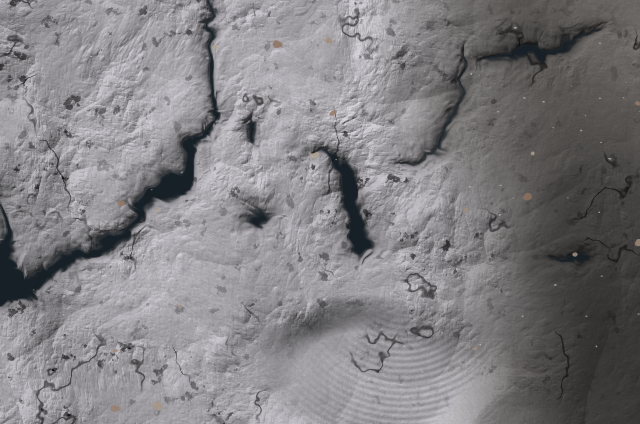
Reproduce this texture procedurally as a Shadertoy shader.

```glsl
// Cracked grey clay: a lumpy relief lit from the upper left, split by tapering
// noise-warped fissures, with a smooth pressed hollow, a brown shaded right side
// and scattered pale grit. Units: canvas height = 1.
#define LIGHT_DIR vec2(-0.6, 0.8)
#define RELIEF_GAIN 0.42
#define CLAY_BRIGHT 0.635
#define CLAY_SHADED 0.30
#define CRACK_COLOR vec3(0.09, 0.125, 0.15)
#define COOL_TINT vec3(1.0, 0.988, 1.018)
#define WARM_TINT vec3(1.03, 0.995, 0.97)
#define HOLLOW_CENTER vec2(0.86, 0.12)
#define HOLLOW_SIZE vec2(0.31, 0.18)

float hash(vec2 p) {
    return fract(sin(dot(p, vec2(127.1, 311.7))) * 43758.5453);
}

float noise(vec2 p) {
    vec2 i = floor(p), f = fract(p);
    f = f * f * f * (f * (f * 6.0 - 15.0) + 10.0);
    return mix(mix(hash(i), hash(i + vec2(1, 0)), f.x),
               mix(hash(i + vec2(0, 1)), hash(i + vec2(1, 1)), f.x), f.y);
}

const mat2 TURN = mat2(0.8, 0.6, -0.6, 0.8);

float fbm(vec2 p) {
    float sum = 0.0, amp = 0.5;
    for (int i = 0; i < 5; i++) {
        sum += amp * noise(p);
        p = TURN * p * 2.03 + 11.3;
        amp *= 0.5;
    }
    return sum / 0.97;
}

// Rounded lumps separated by creases
float lumps(vec2 p, float rough) {
    float sum = 0.0, amp = 0.06;
    for (int i = 0; i < 7; i++) {
        float n = noise(p);
        sum += amp * mix(n, abs(2.0 * n - 1.0), 0.55) * (i < 1 ? 1.0 : rough);
        p = TURN * p * 2.03 + 5.7;
        amp *= 0.51;
    }
    return sum;
}

// Signed distance to a segment whose half width runs from wa to wb
float taper(vec2 p, vec2 a, vec2 b, float wa, float wb) {
    vec2 ab = b - a;
    float t = clamp(dot(p - a, ab) / dot(ab, ab), 0.0, 1.0);
    return length(p - a - ab * t) - mix(wa, wb, t);
}

float cracks(vec2 p) {
    p += 0.05 * (vec2(noise(p * 9.0), noise(p * 9.0 + 31.0)) - 0.5);
    p += 0.026 * (vec2(noise(p * 31.0), noise(p * 31.0 + 17.0)) - 0.5);
    p += 0.010 * (vec2(noise(p * 85.0), noise(p * 85.0 + 53.0)) - 0.5);
    // Long fissure from the top edge to the left pool
    float d = taper(p, vec2(0.48, 1.02), vec2(0.49, 0.84), 0.005, 0.008);
    d = min(d, taper(p, vec2(0.49, 0.84), vec2(0.515, 0.725), 0.008, 0.010));
    d = min(d, taper(p, vec2(0.515, 0.725), vec2(0.39, 0.58), 0.006, 0.020));
    d = min(d, taper(p, vec2(0.39, 0.58), vec2(0.29, 0.45), 0.018, 0.008));
    d = min(d, taper(p, vec2(0.29, 0.45), vec2(0.08, 0.34), 0.012, 0.018));
    d = min(d, taper(p, vec2(0.07, 0.33), vec2(-0.03, 0.33), 0.025, 0.055));
    d = min(d, taper(p, vec2(0.0, 0.36), vec2(0.01, 0.51), 0.03, 0.004));
    // Central gap and its neighbours
    d = min(d, taper(p, vec2(0.74, 0.64), vec2(0.82, 0.57), 0.001, 0.014));
    d = min(d, taper(p, vec2(0.82, 0.58), vec2(0.85, 0.43), 0.018, 0.024));
    d = min(d, taper(p, vec2(0.615, 0.52), vec2(0.59, 0.47), 0.004, 0.014));
    d = min(d, taper(p, vec2(0.60, 0.73), vec2(0.61, 0.69), 0.004, 0.008));
    // Right-hand splits
    d = min(d, taper(p, vec2(1.11, 0.87), vec2(1.07, 0.68), 0.002, 0.006));
    d = min(d, taper(p, vec2(1.07, 0.68), vec2(0.96, 0.63), 0.005, 0.002));
    d = min(d, taper(p, vec2(1.15, 0.84), vec2(1.28, 0.88), 0.004, 0.019));
    d = min(d, taper(p, vec2(1.28, 0.88), vec2(1.43, 0.945), 0.010, 0.003));
    return min(d, taper(p, vec2(1.29, 0.37), vec2(1.37, 0.39), 0.004, 0.012));
}

float hollow(vec2 p) {
    float r = length((p - HOLLOW_CENTER) / HOLLOW_SIZE) + 0.35 * (noise(p * 6.0) - 0.5);
    return smoothstep(1.1, 0.6, r);
}

float relief(vec2 p, float rough) {
    vec2 q = p + 0.07 * (vec2(noise(p * 5.0), noise(p * 5.0 + 7.0)) - 0.5);
    float ridges = 0.0006 * sin(420.0 * length(p - vec2(0.95, 0.35)));
    return lumps(q * 3.2 + 2.0, rough) - 0.06 * hollow(p) + ridges * hollow(p)
         - 0.022 * exp(-max(cracks(p), 0.0) / 0.022);
}

// Sparse irregular grains: coverage in x, random value in y
vec2 grains(vec2 p, float cell, float share, float radius, float px) {
    vec2 id = floor(p / cell);
    float r = hash(id + 3.1);
    vec2 center = (id + 0.25 + 0.5 * vec2(hash(id + 8.3), hash(id + 19.7))) * cell;
    float size = radius * (0.45 + 0.55 * hash(id + 41.0));
    float d = length((p - center) * vec2(1.0, 1.35)) - size;
    d += size * 1.1 * (noise(p / radius + id) - 0.5);
    return vec2(step(r, share) * smoothstep(px, -px, d), hash(id + 77.0));
}

void mainImage(out vec4 fragColor, in vec2 fragCoord) {
    float px = 1.0 / iResolution.y;
    vec2 p = fragCoord * px;
    float broad = fbm(p * 2.6 + 4.0), patchy = fbm(p * 7.0 + 20.0);

    // Broad light: bright left, shaded right, dark lower right corner
    float shade = smoothstep(0.92, 1.36, p.x + 0.3 * (broad - 0.5) + 0.09 * (p.y - 0.5));
    float corner = smoothstep(0.5, 0.05, length((p - vec2(1.52, 0.18)) * vec2(1.0, 0.8)));
    float value = mix(CLAY_BRIGHT, CLAY_SHADED, shade) * (1.0 - 0.3 * corner);
    value *= 0.86 + 0.28 * broad;
    value += 0.10 * smoothstep(0.4, 0.0, length(p - vec2(1.52, 0.92)));

    // Relief lighting, calmer in the hollow and on the right
    float rough = mix(1.0, 0.3, max(hollow(p), 0.75 * shade));
    rough *= 0.55 + 0.9 * smoothstep(0.35, 0.65, patchy);
    float e = 0.0028;
    float slope = (relief(p, rough) - relief(p + LIGHT_DIR * e, rough)) / e;
    value *= clamp(1.0 + RELIEF_GAIN * slope, 0.42, 1.22);

    // Hairline fissures and crumbly pits
    float vein = abs(fbm(p * 4.2 + 50.0) - 0.5);
    float hair = smoothstep(0.011, 0.001, vein) * smoothstep(0.46, 0.6, patchy);
    float pits = smoothstep(0.69, 0.8, fbm(p * 38.0)) * rough;
    value *= 1.0 - 0.5 * hair - 0.4 * pits;
    value *= 0.97 + 0.06 * noise(p * 260.0);

    // Deep cracks with soft shadowed lips
    float d = cracks(p);
    value *= 1.0 - 0.38 * exp(-max(d, 0.0) / 0.02) * (0.5 + patchy);
    vec3 color = value * mix(COOL_TINT, WARM_TINT, shade);
    color = mix(color, CRACK_COLOR, smoothstep(0.004 + px, -0.006 - px, d));

    // Pale grit and a few tan crumbs
    vec2 grit = grains(p, 0.034, 0.10, 0.0026, px);
    vec2 crumb = grains(p + 0.02, 0.12, 0.13, 0.011, px);
    color = mix(color, vec3(0.78, 0.77, 0.75) * (0.8 + 0.25 * grit.y), 0.75 * grit.x);
    color = mix(color, mix(vec3(0.56, 0.44, 0.37), vec3(0.72, 0.67, 0.60), crumb.y), 0.8 * crumb.x);
    fragColor = vec4(color, 1.0);
}
```
